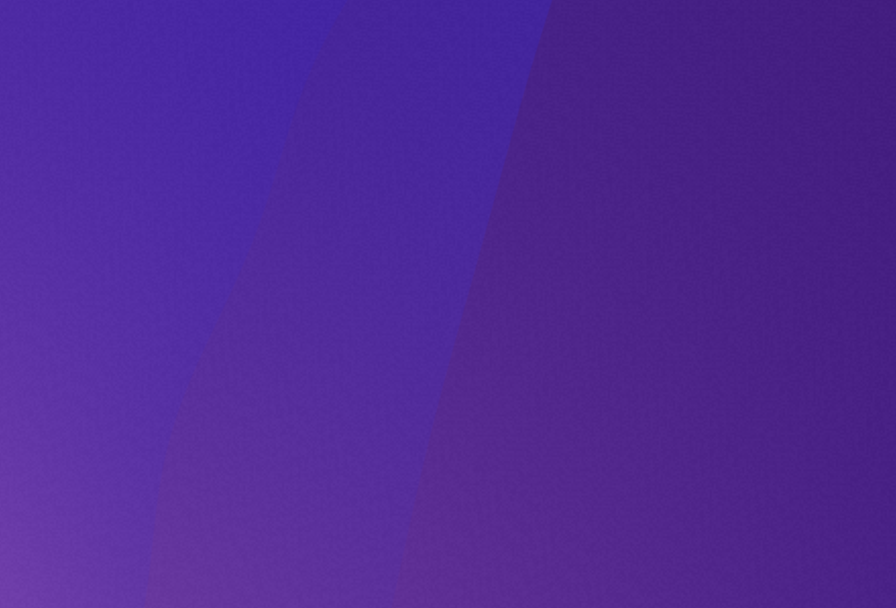
Reproduce this background procedurally as a Shadertoy shader.

```glsl
float hash(vec2 p) {
    return fract(sin(dot(p, vec2(127.1, 311.7))) * 43758.5453);
}

float valueNoise(vec2 p) {
    vec2 cell = floor(p);
    vec2 f = fract(p);
    f = f * f * (3.0 - 2.0 * f);
    float low = mix(hash(cell), hash(cell + vec2(1.0, 0.0)), f.x);
    float high = mix(hash(cell + vec2(0.0, 1.0)), hash(cell + vec2(1.0)), f.x);
    return mix(low, high, f.y);
}

// Horizontal position of a fold: a parabola in y with a slight wave
float foldEdge(float y, vec3 curve, float wave) {
    return curve.x + y * (curve.y + y * curve.z) - wave * cos((y - 0.29) * 10.0);
}

// Four-corner gradient across one fold
vec3 foldColor(float across, float fall, vec3 topLeft, vec3 topRight, vec3 lowLeft, vec3 lowRight) {
    return mix(mix(topLeft, topRight, across), mix(lowLeft, lowRight, across), fall);
}

float edgeMask(float x, float edge, float softness) {
    return smoothstep(-softness, softness, x - edge);
}

void mainImage(out vec4 fragColor, in vec2 fragCoord) {
    vec2 uv = fragCoord / iResolution.xy;
    float fall = pow(1.0 - uv.y, 1.3);
    float softness = max(0.0015, 1.0 / iResolution.x);

    float leftEdge = foldEdge(uv.y, vec3(0.152, 0.138, 0.104), 0.009);
    float rightEdge = foldEdge(uv.y, vec3(0.436, 0.151, 0.030), 0.001);

    // Position across each fold
    float leftSpan = clamp(uv.x / leftEdge, 0.0, 1.0);
    float middleSpan = clamp((uv.x - leftEdge) / (rightEdge - leftEdge), 0.0, 1.0);
    float rightSpan = clamp((uv.x - rightEdge) / (1.0 - rightEdge), 0.0, 1.0);

    vec3 leftFold = foldColor(leftSpan, fall,
        vec3(0.305, 0.165, 0.640), vec3(0.262, 0.145, 0.640),
        vec3(0.440, 0.245, 0.665), vec3(0.385, 0.215, 0.645));
    vec3 middleFold = foldColor(middleSpan, fall,
        vec3(0.275, 0.145, 0.605), vec3(0.258, 0.142, 0.615),
        vec3(0.410, 0.220, 0.620), vec3(0.360, 0.190, 0.610));
    vec3 rightFold = foldColor(rightSpan, fall,
        vec3(0.275, 0.130, 0.530), vec3(0.262, 0.115, 0.500),
        vec3(0.378, 0.190, 0.590), vec3(0.288, 0.132, 0.530));

    // Layer the folds from left to right
    vec3 color = mix(leftFold, middleFold, edgeMask(uv.x, leftEdge, softness));
    color = mix(color, rightFold, edgeMask(uv.x, rightEdge, softness));

    // Fine paper grain
    float grain = valueNoise(uv * vec2(440.0, 300.0)) - 0.5;
    color += 0.022 * grain;

    fragColor = vec4(color, 1.0);
}
```
